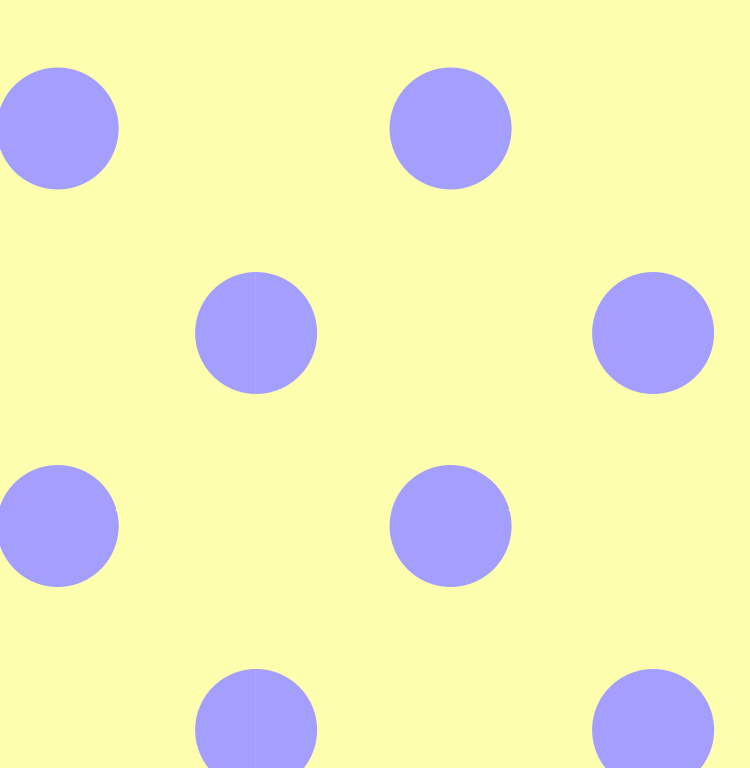
This pattern is drawn by a Shadertoy shader. Its source:

```glsl
// Staggered violet polka dots on pale yellow, with a faint seam and tiny edge nicks.

// Lengths are fractions of the canvas height.
const vec3 GROUND_COLOR = vec3(0.992, 1.0, 0.682);
const vec3 DOT_COLOR = vec3(0.643, 0.620, 1.0);
const vec3 SEAM_COLOR = vec3(0.675, 0.655, 0.985);

const float DOT_RADIUS = 0.0794;
const vec2 OUTER_ORIGIN = vec2(0.0751, 0.3151);
const vec2 OUTER_PERIOD = vec2(0.5116, 0.5176);
const vec2 INNER_ORIGIN = vec2(0.3335, 0.0495);
const vec2 INNER_PERIOD = vec2(0.5169, 0.5169);

const float SEAM_OFFSET = -0.0008;
const float SEAM_HALF_WIDTH = 0.0007;
const vec2 NICK_OFFSET = vec2(0.0775, 0.0208);
const float NICK_RADIUS = 0.0018;

// Antialiased coverage of a signed distance.
float coverage(float dist, float pixel) {
    return clamp(0.5 - dist / pixel, 0.0, 1.0);
}

// Index of the nearest lattice point.
vec2 latticeCell(vec2 p, vec2 origin, vec2 period) {
    return floor((p - origin) / period + 0.5);
}

void mainImage(out vec4 fragColor, in vec2 fragCoord) {
    vec2 p = fragCoord / iResolution.y;
    float pixel = 1.0 / iResolution.y;

    // Two interleaved lattices of dots
    vec2 outerCell = latticeCell(p, OUTER_ORIGIN, OUTER_PERIOD);
    vec2 innerCell = latticeCell(p, INNER_ORIGIN, INNER_PERIOD);
    vec2 outerLocal = p - OUTER_ORIGIN - outerCell * OUTER_PERIOD;
    vec2 innerLocal = p - INNER_ORIGIN - innerCell * INNER_PERIOD;
    float outerDot = length(outerLocal) - DOT_RADIUS;
    float innerDot = length(innerLocal) - DOT_RADIUS;

    // Nicks in the rim of the lower outer row
    if (outerCell.y == 0.0) {
        outerDot = max(outerDot, NICK_RADIUS - length(outerLocal - NICK_OFFSET));
    }

    // Faint vertical seam through the first inner column
    float seam = coverage(abs(innerLocal.x - SEAM_OFFSET) - SEAM_HALF_WIDTH, pixel);
    seam *= innerCell.x == 0.0 ? 1.0 : 0.0;

    vec3 dotColor = mix(DOT_COLOR, SEAM_COLOR, seam);
    vec3 color = mix(GROUND_COLOR, dotColor, coverage(min(outerDot, innerDot), pixel));
    fragColor = vec4(color, 1.0);
}
```
